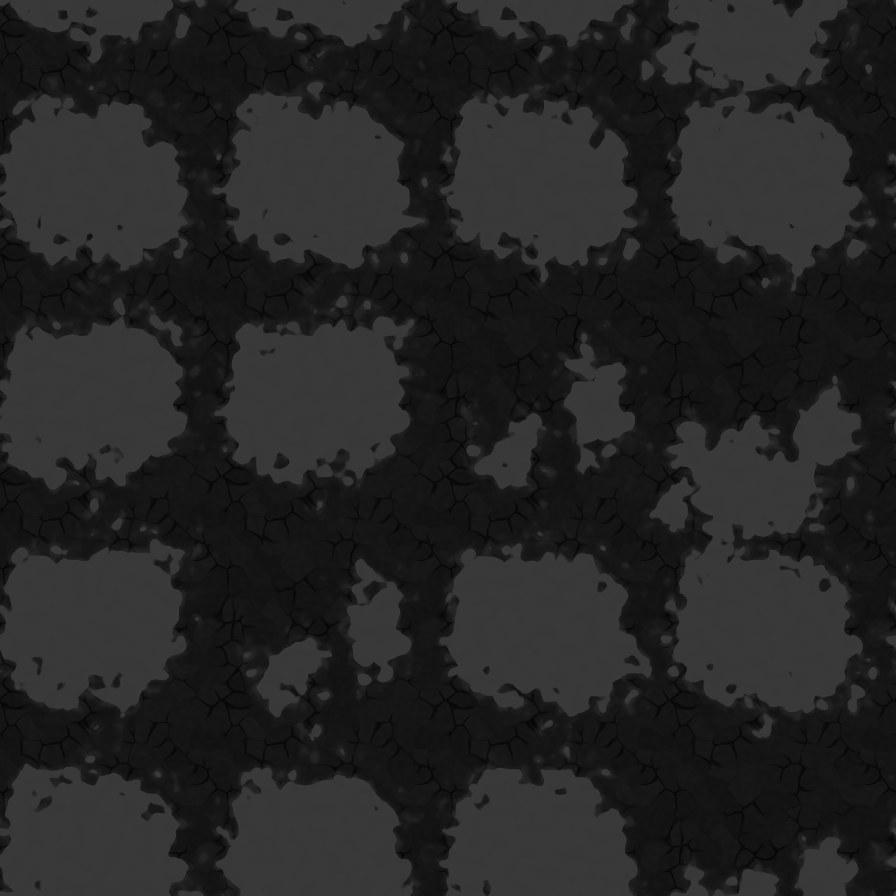
Reproduce this texture procedurally as a WebGL 2 fragment shader.

```glsl
#version 300 es
precision highp float;
// Four by four grid of ragged grey patches over dark, cracked pebble ground.

uniform vec2 u_resolution;
out vec4 outColor;

const float REPEATS = 4.0;
const vec2 FIRST_CENTER = vec2(0.098, 0.053);
const vec3 GROUND = vec3(0.08);
const vec3 FRINGE = vec3(0.15);
const vec3 PATCH = vec3(0.222);

// Random pair that wraps after the given period
vec2 hash2(vec2 p, float period) {
    vec3 q = fract(mod(p, period).xyx * vec3(0.1031, 0.1030, 0.0973));
    q += dot(q, q.yzx + 33.33);
    return fract((q.xx + q.yz) * q.zy);
}

float cornerSlope(vec2 cell, vec2 offset, float period) {
    float angle = 6.2832 * hash2(cell, period).x;
    return dot(vec2(cos(angle), sin(angle)), offset);
}

float gradientNoise(vec2 p, float period) {
    vec2 i = floor(p), f = p - i;
    vec2 w = f * f * f * (f * (f * 6.0 - 15.0) + 10.0);
    vec2 e = vec2(1.0, 0.0);
    float low = mix(cornerSlope(i, f, period), cornerSlope(i + e, f - e, period), w.x);
    float high = mix(cornerSlope(i + e.yx, f - e.yx, period),
                     cornerSlope(i + 1.0, f - 1.0, period), w.x);
    return mix(low, high, w.y);
}

// Nearest distance, gap to the second nearest, random shade
vec3 pebbles(vec2 p, float period) {
    vec2 base = floor(p);
    vec3 result = vec3(8.0, 8.0, 0.0);
    for (int y = -1; y <= 1; y++)
    for (int x = -1; x <= 1; x++) {
        vec2 cell = base + vec2(x, y);
        vec2 seed = hash2(cell, period);
        float d = length(cell + 0.1 + 0.8 * seed - p);
        if (d < result.x) result = vec3(d, result.x, seed.y);
        else result.y = min(result.y, d);
    }
    return vec3(result.x, result.y - result.x, result.z);
}

float ellipse(vec2 p, vec2 radius) {
    return (length(p / radius) - 1.0) * min(radius.x, radius.y);
}

// Broad patch with one corner drawn out along the lean direction
float broadPatch(vec2 p, vec2 radius, vec2 lean) {
    float facing = max(dot(p, lean) / max(length(p), 0.001), 0.0);
    return ellipse(p, radius) - 0.10 * pow(facing, 5.0);
}

// Variation per cell: whole, worn to two crumbs, or slipped downward
float cellPatch(vec2 p, vec2 id) {
    bool worn = id.x == id.y && abs(id.x - 1.5) < 1.0;
    bool slipped = id.x == 3.0 && mod(id.y, 2.0) == 0.0;
    if (worn)
        return min(ellipse(p - vec2(0.26, 0.0), vec2(0.15, 0.19)),
                   ellipse(p + vec2(0.09, 0.22), vec2(0.11, 0.13)));
    if (slipped)
        return min(ellipse(p + vec2(0.05, 0.38), vec2(0.35, 0.23)),
                   ellipse(p - vec2(0.27, -0.15), vec2(0.14)));
    bool raised = id.x < 2.0 && abs(id.y - 1.5) < 1.0;
    vec2 lean = vec2(0.77, raised ? 0.64 : -0.64);
    return broadPatch(p, vec2(0.385, 0.345), lean);
}

float patchField(vec2 s) {
    vec2 center = floor(s + 0.5);
    float d = 8.0;
    for (int y = -1; y <= 1; y++)
    for (int x = -1; x <= 1; x++) {
        vec2 cell = center + vec2(x, y);
        d = min(d, cellPatch(s - cell, mod(cell, REPEATS)));
    }
    return d;
}

// Shared outline wear plus a part that differs from cell to cell
float edgeWear(vec2 s, float pebbleDistance) {
    float shared = 0.15 * gradientNoise(s * 5.0, 5.0)
                 + 0.13 * gradientNoise(s * 11.0, 11.0);
    float varied = 0.10 * gradientNoise(s * 6.0 + 0.4, 24.0)
                 + 0.08 * gradientNoise(s * 17.0, 68.0);
    return shared + varied + 0.12 * (pebbleDistance - 0.42);
}

vec3 groundColor(vec2 s, vec3 stone) {
    float broken = smoothstep(-0.05, 0.25, gradientNoise(s * 6.0 + 0.7, 6.0));
    float crack = (1.0 - smoothstep(0.03, 0.16, stone.y)) * broken;
    float grain = gradientNoise(s * 34.0, 136.0);
    return GROUND + 0.018 * (stone.z - 0.5) + 0.012 * grain - 0.045 * crack;
}

void main() {
    vec2 uv = gl_FragCoord.xy / min(u_resolution.x, u_resolution.y);
    vec2 s = (uv - FIRST_CENTER) * REPEATS;
    vec2 warp = vec2(gradientNoise(s * 9.0, 9.0), gradientNoise(s * 9.0 + 4.3, 9.0));
    vec3 stone = pebbles(s * 11.0 + 0.5 * warp, 11.0);
    float d = patchField(s) + edgeWear(s, stone.x);

    // Half-covered crumbs along the outline
    float crumbs = smoothstep(-0.1, 0.3, gradientNoise(s * 19.0 + 0.3, 76.0));
    float fringe = (1.0 - smoothstep(0.015, 0.09, d)) * (0.3 + 0.7 * crumbs);
    vec3 color = mix(groundColor(s, stone), FRINGE, 0.85 * fringe);

    // Flat patch with a faint mottling
    vec3 face = PATCH + 0.006 * gradientNoise(s * 14.0, 56.0);
    color = mix(color, face, 1.0 - smoothstep(-0.01, 0.012, d));
    outColor = vec4(color, 1.0);
}
```
